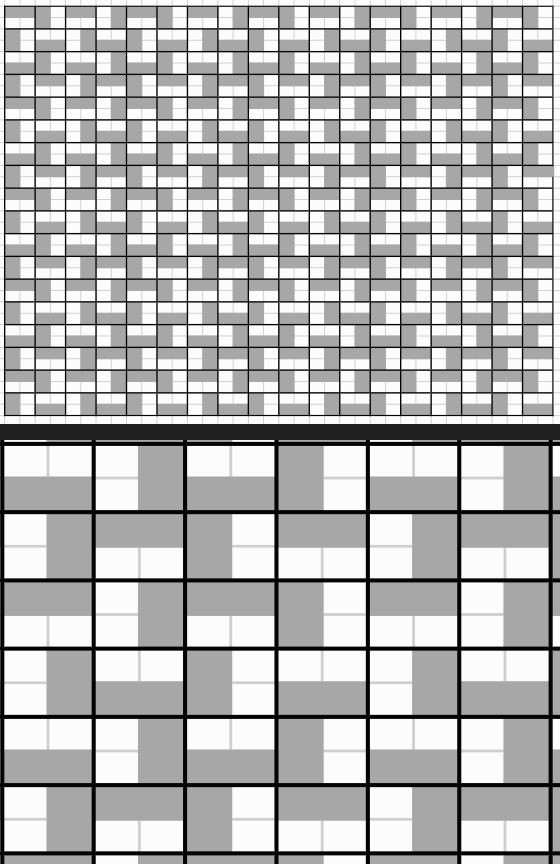
Top, the full canvas; bottom, a detail of the centre.
A Shadertoy shader for this pattern:

```glsl
// Draws an 18 x 18 grid of black-outlined cells, each half white and half grey.
// The grey half turns from cell to cell by row and column parity (period 4 x 4);
// a faint half-cell lattice shows through the white and runs on into the margin.

const float CELLS = 18.0;
const vec2 GRID_ORIGIN = vec2(0.0083, 0.0145);  // top left, fraction of canvas
const vec2 CELL_SIZE = vec2(0.0544, 0.05365);   // fraction of canvas
const float RULE_WIDTH = 0.0032;                // in canvas heights
const float HAIR_WIDTH = 0.0022;

const vec3 PAPER = vec3(0.99);
const vec3 HAIR = vec3(0.81);
const vec3 SHADE = vec3(0.655);
const vec3 INK = vec3(0.015);

// Share of a pixel covered by a shape with signed distance d.
float fill(float d, float pixel) {
    return clamp(0.5 - d / pixel, 0.0, 1.0);
}

// Share of a pixel covered by a line, exact even below one pixel wide.
float stroke(float d, float width, float pixel) {
    float lo = max(d - 0.5 * pixel, -0.5 * width);
    float hi = min(d + 0.5 * pixel, 0.5 * width);
    return clamp((hi - lo) / pixel, 0.0, 1.0);
}

// Lines on every multiple of spacing along both axes; scale maps cells to heights.
float lattice(vec2 q, float spacing, vec2 scale, float width, float pixel) {
    vec2 d = abs(q - spacing * round(q / spacing)) * scale;
    return max(stroke(d.x, width, pixel), stroke(d.y, width, pixel));
}

float boxDistance(vec2 q, vec2 lo, vec2 hi, vec2 scale) {
    vec2 d = max(lo - q, q - hi) * scale;
    return max(d.x, d.y);
}

// Direction from the cell centre to its grey half (y points down).
vec2 shadedSide(vec2 cell) {
    bool upright = mod(cell.x + cell.y, 2.0) > 0.5;
    float column = mod(floor(cell.x * 0.5), 2.0) * 2.0 - 1.0;
    float row = mod(floor((cell.y + 1.0) * 0.5), 2.0) * 2.0 - 1.0;
    return upright ? vec2(column, 0.0) : vec2(0.0, row);
}

void mainImage(out vec4 fragColor, in vec2 fragCoord) {
    float pixel = 1.0 / iResolution.y;
    vec2 uv = fragCoord / iResolution.xy;
    uv.y = 1.0 - uv.y;
    vec2 q = (uv - GRID_ORIGIN) / CELL_SIZE;
    vec2 scale = CELL_SIZE * vec2(iResolution.x / iResolution.y, 1.0);
    float gridDistance = boxDistance(q, vec2(0.0), vec2(CELLS), scale);

    // Paper with the faint half-cell lattice
    vec3 color = mix(PAPER, HAIR, lattice(q, 0.5, scale, HAIR_WIDTH, pixel));

    // Grey half of each cell, covering the faint line along its edge
    vec2 side = shadedSide(floor(q));
    float halfDistance = -dot((fract(q) - 0.5) * scale, side) - 0.5 * HAIR_WIDTH;
    color = mix(color, SHADE, fill(halfDistance, pixel) * fill(gridDistance, pixel));

    // Black cell outlines, ending at the outer border
    float rules = lattice(q, 1.0, scale, RULE_WIDTH, pixel);
    color = mix(color, INK, rules * fill(gridDistance - 0.5 * RULE_WIDTH, pixel));

    // One grey half overlaps the right border
    float overlap = boxDistance(q, vec2(CELLS - 0.1, 7.04), vec2(CELLS + 0.04, 7.5), scale);
    color = mix(color, SHADE, fill(overlap, pixel));

    fragColor = vec4(color, 1.0);
}
```
